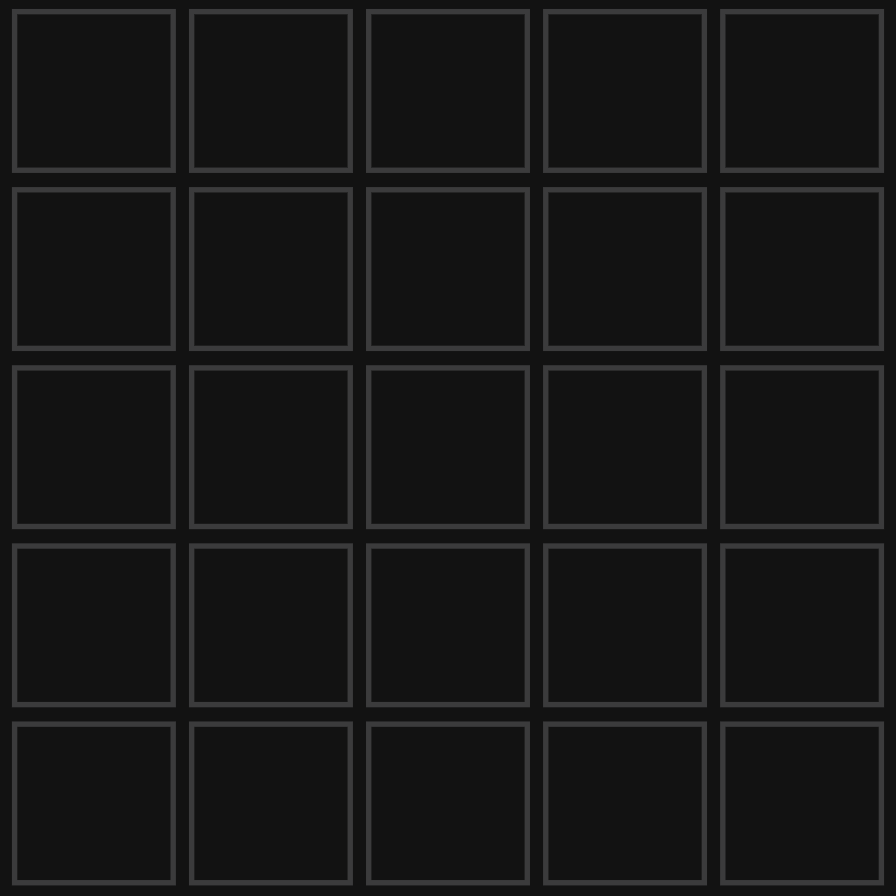
A three.js fragment shader for this pattern:

```glsl
varying vec2 vUv;

// Position relative to the centre of the nearest cell
vec2 repeatCell(vec2 p, vec2 origin, vec2 pitch) {
  return (fract((p - origin) / pitch + 0.5) - 0.5) * pitch;
}

// Signed distance to a sharp-cornered box, measured along the axes
float boxDistance(vec2 p, vec2 halfSize) {
  vec2 d = abs(p) - halfSize;
  return max(d.x, d.y);
}

// Antialiased coverage of the inside of a shape
float coverage(float dist, float pixel) {
  return clamp(0.5 - dist / pixel, 0.0, 1.0);
}

// Outline lying inside the edge of a box
float boxOutline(vec2 p, vec2 halfSize, float lineWidth, float pixel) {
  float dist = boxDistance(p, halfSize);
  return coverage(dist, pixel) - coverage(dist + lineWidth, pixel);
}

void main() {
  const vec3 background = vec3(0.07);
  const vec3 lineColor = vec3(0.23, 0.23, 0.235);
  const vec2 gridCenter = vec2(0.5, 0.5009);
  const vec2 pitch = vec2(0.1976, 0.1988);
  const vec2 halfSize = vec2(0.0915);
  const float lineWidth = 0.006;

  // Five by five grid of square frames
  vec2 cell = repeatCell(vUv, gridCenter, pitch);
  vec2 pixelSize = fwidth(vUv);
  float pixel = max(pixelSize.x, pixelSize.y);
  float frame = boxOutline(cell, halfSize, lineWidth, pixel);

  gl_FragColor = vec4(mix(background, lineColor, frame), 1.0);
}
```
